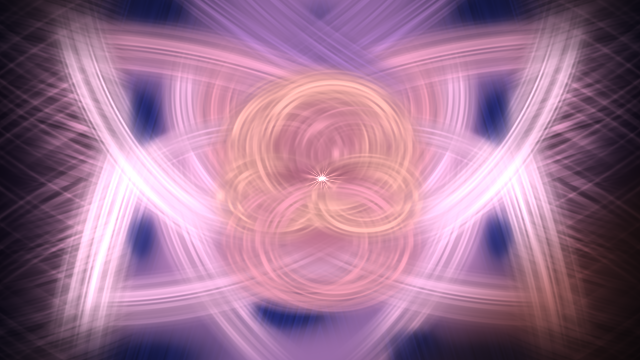
This background is drawn by a Shadertoy shader. Its source:

```glsl
float hash(vec2 p) {
    return fract(sin(dot(p, vec2(127.1, 311.7))) * 43758.5);
}

float noise(vec2 p) {
    vec2 i = floor(p), f = fract(p);
    f = f * f * (3.0 - 2.0 * f);
    return mix(mix(hash(i), hash(i + vec2(1, 0)), f.x),
               mix(hash(i + vec2(0, 1)), hash(i + vec2(1, 1)), f.x), f.y);
}

// Fine strands: across is the offset over them, along runs with them
float fibres(float across, float along) {
    return 0.35 * noise(vec2(across * 55.0, along * 2.0))
         + 0.65 * noise(vec2(across * 180.0 + 9.0, along * 3.0));
}

float glow(vec2 p, vec2 centre, vec2 size) {
    vec2 d = (p - centre) / size;
    return exp(-dot(d, d));
}

// Soft fibrous stroke along a quadratic curve a, b, c
void ribbon(inout vec3 col, vec2 p, vec2 a, vec2 b, vec2 c, float width, vec3 tint) {
    vec2 v = 2.0 * (b - a), k = a - 2.0 * b + c;
    float t = 0.0, nearest = 1e5;
    for (int i = 0; i <= 12; i++) {
        float s = float(i) / 12.0;
        vec2 q = a + s * (v + s * k) - p;
        if (dot(q, q) < nearest) { nearest = dot(q, q); t = s; }
    }
    // Refine the closest point
    for (int i = 0; i < 3; i++) {
        vec2 q = a + t * (v + t * k) - p, d = v + 2.0 * t * k;
        float speed = dot(d, d);
        t = clamp(t - dot(q, d) / max(speed + 2.0 * dot(q, k), 0.2 * speed), 0.0, 1.0);
    }
    vec2 q = p - a - t * (v + t * k), d = normalize(v + 2.0 * t * k);
    float f = fibres(d.x * q.y - d.y * q.x + a.x, t);
    float ends = smoothstep(0.0, 0.22, t) * smoothstep(1.0, 0.7, t);
    float body = 1.0 - smoothstep(0.35, 1.2, length(q) / width);
    col = mix(col, tint * (0.74 + 0.5 * f), body * ends * (0.55 + 0.5 * f));
}

// Fibrous oval loop, brightest at its rim
void loopRing(inout vec3 col, vec2 p, vec2 centre, vec2 radii, float width, vec3 tint) {
    vec2 d = (p - centre) / radii;
    float r = (length(d) - 1.0) * min(radii.x, radii.y);
    float f = fibres(r + centre.x, d.y);
    float body = 1.0 - smoothstep(0.1, 1.2, abs(r) / width);
    col = mix(col, tint * (0.72 + 0.52 * f), body * (0.35 + 0.75 * f));
}

void mainImage(out vec4 fragColor, in vec2 fragCoord) {
    vec2 p = (fragCoord - 0.5 * iResolution.xy) / iResolution.y;
    vec2 m = vec2(abs(p.x), p.y);
    vec3 lilac = vec3(0.92, 0.69, 0.85), blush = vec3(0.98, 0.79, 0.91);
    vec3 rose = vec3(0.88, 0.57, 0.66), peach = vec3(0.94, 0.67, 0.65);
    vec3 violet = vec3(0.58, 0.41, 0.66);
    float lift = abs(p.y + 0.01);

    // Night ground and broad mauve body
    vec3 col = mix(vec3(0.05, 0.03, 0.11), vec3(0.04, 0.05, 0.22), smoothstep(0.25, 0.5, lift));
    col = mix(col, violet, 1.0 - smoothstep(0.5, 0.68, m.x));
    col = mix(col, vec3(0.84, 0.55, 0.68), glow(p, vec2(0.0, 0.02), vec2(0.50, 0.33)));

    // Outer fans of dim strands
    float fan = fibres(lift - 0.75 * m.x + 0.3 * m.x * m.x, m.x);
    float web = smoothstep(0.48, 0.60, m.x) * (1.0 - smoothstep(0.56, 0.88, m.x - 0.25 * lift));
    col = mix(col, vec3(0.62, 0.42, 0.55) * (0.4 + 0.9 * fan), web * 0.9);
    float bend = 0.4 * m.x * m.x;
    float mesh = pow(noise(vec2((p.y + bend) * 80.0, m.x * 3.0)), 4.0)
               + pow(noise(vec2((p.y - bend) * 80.0, m.x * 3.0 + 8.0)), 4.0);
    col += vec3(0.26, 0.18, 0.21) * mesh * smoothstep(0.56, 0.7, m.x);

    // Blue windows between the ribbons
    float windows = glow(m, vec2(0.49, 0.17), vec2(0.06, 0.11)) + glow(m, vec2(0.50, -0.16), vec2(0.05, 0.08))
                  + glow(m, vec2(0.46, 0.49), vec2(0.15, 0.08)) + glow(m, vec2(0.47, -0.50), vec2(0.17, 0.07))
                  + glow(p, vec2(-0.09, -0.37), vec2(0.14, 0.06)) + 0.5 * glow(p, vec2(0.0, 0.44), vec2(0.06))
                  + glow(p, vec2(0.25, -0.47), vec2(0.09, 0.08));
    vec3 blue = vec3(0.13, 0.15, 0.43) * (0.7 + 0.6 * fibres(m.x + 0.3 * p.y, p.y));
    col = mix(col, blue, min(windows, 1.0));

    // Crossing ribbons, drawn on both sides
    for (int i = 0; i < 2; i++) {
        vec2 s = vec2(i == 0 ? p.x : -p.x, p.y);
        ribbon(col, s, vec2(0.30, 0.66), vec2(0.1, 0.40), vec2(-0.3, 0.2), 0.07, violet);
        ribbon(col, s, vec2(0.48, 0.62), vec2(0.25, 0.42), vec2(-0.1, 0.22), 0.06, violet * 1.1);
        ribbon(col, s, vec2(0.34, 0.40), vec2(0.47, 0.06), vec2(0.08, -0.15), 0.065, lilac);
        ribbon(col, s, vec2(0.20, 0.38), vec2(0.42, 0.12), vec2(0.06, -0.08), 0.075, rose * 1.05);
        ribbon(col, s, vec2(0.42, 0.10), vec2(0.42, -0.27), vec2(0.05, -0.56), 0.07, lilac);
        ribbon(col, s, vec2(0.64, -0.08), vec2(0.4, 0.18), vec2(0.1, 0.13), 0.045, lilac);
        ribbon(col, s, vec2(0.62, 0.13), vec2(0.40, -0.16), vec2(-0.1, -0.14), 0.07, lilac);
        ribbon(col, s, vec2(0.76, -0.34), vec2(0.25, -0.38), vec2(-0.14, -0.12), 0.075, lilac);
        ribbon(col, s, vec2(0.76, 0.38), vec2(0.18, 0.38), vec2(-0.26, 0.10), 0.08, lilac * vec3(1.0, 0.9, 0.9));
        ribbon(col, s, vec2(0.50, 0.14), vec2(0.62, -0.15), vec2(0.68, -0.54), 0.10, blush);
        ribbon(col, s, vec2(0.70, 0.54), vec2(0.62, 0.02), vec2(0.20, -0.18), 0.085, blush);
    }
    col = mix(col, blue, 0.65 * smoothstep(0.45, 1.0, windows));

    // Heart: broad overlapping loops
    float heart = 1.0 - smoothstep(0.14, 0.27, length((p - vec2(0.0, 0.02)) * vec2(1.0, 0.85)));
    col = mix(col, vec3(0.73, 0.41, 0.51), heart * 0.8);
    for (float side = -1.0; side < 2.0; side += 2.0) {
        loopRing(col, p, vec2(side * 0.10, 0.07), vec2(0.15, 0.12), 0.06, rose * 0.95);
        loopRing(col, p, vec2(side * 0.035, 0.09), vec2(0.19, 0.17), 0.06, peach);
        loopRing(col, p, vec2(side * 0.04, -0.17), vec2(0.19, 0.15), 0.06, rose);
        loopRing(col, p, vec2(side * 0.125, -0.045), vec2(0.125, 0.09), 0.045, peach);
    }

    // Light pooling on the wings
    col += vec3(0.22, 0.17, 0.20) * glow(m, vec2(0.53, -0.01), vec2(0.11, 0.10));
    col += vec3(0.26, 0.20, 0.22) * glow(p, vec2(-0.61, -0.14), vec2(0.09, 0.12));
    col += vec3(0.13, 0.10, 0.12) * glow(m, vec2(0.37, -0.10), vec2(0.10, 0.14));

    // Central spark with fine rays
    vec2 c = p - vec2(0.006, 0.004);
    float angle = atan(c.y, c.x);
    float rays = pow(0.5 + 0.5 * sin(angle * 17.0 + 2.0 * sin(angle * 5.0)), 3.0);
    col = mix(col, vec3(0.53, 0.25, 0.38), 0.55 * glow(m, vec2(0.06, 0.015), vec2(0.08, 0.03)));
    col += vec3(0.4, 0.3, 0.27) * rays * glow(c, vec2(0), vec2(0.05, 0.022)) + 0.6 * glow(c, vec2(0), vec2(0.012, 0.006));

    // Brown shade at lower right, then dark borders
    float shade = smoothstep(0.65, 1.1, p.x - 1.3 * p.y);
    col = mix(col, col * vec3(0.52, 0.40, 0.36) + vec3(0.10, 0.06, 0.05), shade);
    col *= 1.0 - 0.6 * smoothstep(0.65, 1.0, length(p * vec2(0.95, 1.05)));
    col *= 1.0 - 0.4 * smoothstep(0.28, 0.52, lift) * smoothstep(0.1, 0.5, m.x);
    fragColor = vec4(clamp(col, 0.0, 1.0), 1.0);
}
```
